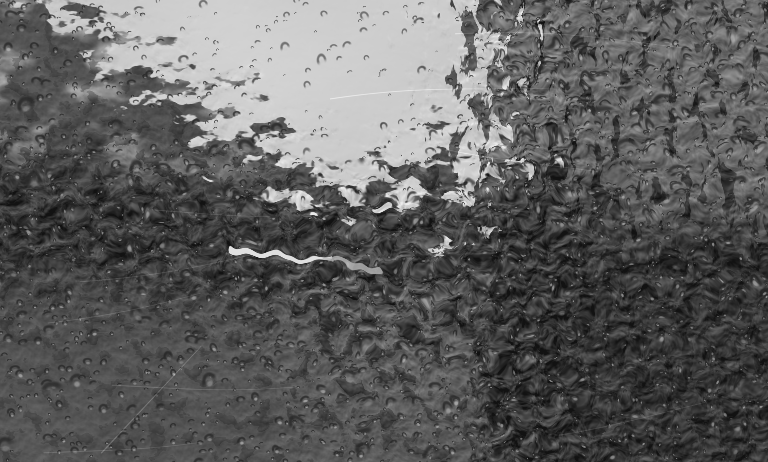
Reproduce this texture procedurally as a Shadertoy shader.

```glsl
// Rain-wet scratched dark glass with a pale glare, broken reflections and droplets, in greys.

const float BLACK = 0.14;
const float DARK = 0.23;
const float MID = 0.33;
const float GREY = 0.42;
const float VEIL = 0.61;
const float GLARE = 0.80;
const float GLARE_FLOOR = 0.59;    // lowest height of the glare
const float GLARE_RIGHT = 1.06;    // right end of the glare
const float WARP = 0.022;          // bending by the water film
const float RELIEF = 0.55;         // shading of the water film
const int FAINT_SCRATCHES = 9;
const vec2 LIGHT_DIR = vec2(-0.35, 0.94);

vec3 hash3(vec2 p) {
    vec3 q = fract(vec3(p.xyx) * vec3(0.1031, 0.1030, 0.0973));
    q += dot(q, q.yxz + 33.33);
    return fract((q.xxy + q.yzz) * q.zyx);
}

float corner(vec2 cell, vec2 offset) {
    float angle = 6.2832 * hash3(cell).x;
    return dot(vec2(cos(angle), sin(angle)), offset);
}

float gradientNoise(vec2 p) {
    vec2 i = floor(p), f = fract(p);
    vec2 u = f * f * f * (f * (f * 6.0 - 15.0) + 10.0);
    vec2 e = vec2(1.0, 0.0);
    return mix(mix(corner(i, f), corner(i + e, f - e), u.x),
               mix(corner(i + e.yx, f - e.yx), corner(i + 1.0, f - 1.0), u.x), u.y);
}

float fbm(vec2 p) {
    float sum = 0.0, gain = 0.65;
    for (int i = 0; i < 4; i++) {
        sum += gain * gradientNoise(p);
        p = mat2(1.6, 1.2, -1.2, 1.6) * p + 17.3;
        gain *= 0.55;
    }
    return sum;
}

float bell(vec2 v) { return exp(-dot(v, v)); }

// x: dark upper crescents, y: bright glints
vec2 droplets(vec2 p, float cells, float density) {
    vec2 g = p * cells, marks = vec2(0.0);
    for (int j = -1; j <= 1; j++)
    for (int i = -1; i <= 1; i++) {
        vec2 cell = floor(g) + vec2(i, j);
        vec3 h = hash3(cell + cells * 3.0);
        vec3 k = hash3(cell + cells * 7.0 + 41.0);
        float radius = mix(0.17, 0.42, k.x * k.x);
        vec2 v = (g - cell - 0.15 - 0.7 * h.xy) / radius;
        v.x *= mix(0.7, 1.2, k.y);
        float d = length(v);
        float facing = dot(v, LIGHT_DIR) / max(d, 0.001) + k.z - 0.5;
        float rim = smoothstep(0.42, 0.05, abs(d - 0.75)) * smoothstep(-0.6, 0.4, facing);
        float glint = smoothstep(0.5, 0.15, length((v - vec2(0.1, -0.3)) * vec2(0.8, 1.1)));
        marks = max(marks, step(h.z, density) * vec2(rim, glint * k.y));
    }
    return marks;
}

// line from a to b, thinning towards b
float scratch(vec2 p, vec2 a, vec2 b, float width) {
    vec2 ab = b - a;
    float t = clamp(dot(p - a, ab) / dot(ab, ab), 0.0, 1.0);
    float w = width * (1.0 - 0.7 * t);
    return smoothstep(w + 0.0016, w - 0.0008, length(p - a - ab * t));
}

void mainImage(out vec4 fragColor, in vec2 fragCoord) {
    vec2 p = fragCoord / iResolution.y;

    // regions: right side, upper part, rough band on the left
    float right = smoothstep(0.98, 1.16, p.x + 0.1 * gradientNoise(p * 5.0));
    float upper = smoothstep(0.42, 0.68, p.y + 0.15 * gradientNoise(p * 4.0 + 9.0));
    float band = bell(vec2(0.0, (p.y - 0.53 + 0.08 * p.x) / 0.16)) * (1.0 - right);
    float column = bell(vec2((p.x - 1.12) / 0.1, 0.0));
    float centre = bell((p - vec2(0.85, 0.27)) / vec2(0.28, 0.3));
    float rough = clamp(0.25 + 0.7 * band + 0.5 * right + 0.5 * column + 0.4 * centre, 0.0, 1.0);

    // water film bends what lies behind it
    vec2 bend = vec2(gradientNoise(p * 24.0), gradientNoise(p * 24.0 + 51.0));
    vec2 q = p + WARP * rough * bend;
    float film = fbm(q * vec2(22.0, 28.0));
    float slope = film - fbm((q + 0.007 * LIGHT_DIR) * vec2(22.0, 28.0));
    float streaks = fbm(q * vec2(32.0, 15.0) + 5.0);
    float breakup = fbm(q * vec2(10.0, 20.0) + 23.0);

    // broad greys
    float tone = MID + 0.04 * gradientNoise(p * 6.0);
    tone = mix(tone, DARK, 0.75 * band);
    tone = mix(tone, GREY, 0.65 * centre);
    tone = mix(tone, mix(DARK, GREY, upper), right);

    // soft veil of light at the upper left
    float veilArea = smoothstep(0.58, 0.78, p.y + 0.1 * p.x) * smoothstep(0.75, 0.4, p.x);
    float veil = smoothstep(-0.06, 0.17, fbm(q * vec2(5.0, 9.0) + 3.0) + 0.25 * (p.y - 0.74));
    tone = mix(tone, VEIL + 0.3 * breakup, veilArea * veil);

    // dark reflections in ripples
    float ripple = mix(film, streaks, max(right, column));
    float darkness = smoothstep(0.02, 0.13, ripple - 0.13 + 0.17 * rough - 0.1 * right * upper);
    tone = mix(tone, BLACK, darkness * clamp(0.15 + 0.75 * rough, 0.0, 0.8));

    // glare with torn edges
    float floorLine = max(1.07 - 0.7 * p.x, GLARE_FLOOR);
    float inside = min(q.y - floorLine + 0.4 * breakup + 0.06 * film,
                       GLARE_RIGHT - q.x + 0.36 * streaks);
    float glare = smoothstep(-0.012, 0.022, inside);
    tone = mix(tone, GLARE + 0.05 * gradientNoise(p * 3.0), glare);

    // relief and droplets
    float calm = glare * smoothstep(0.03, 0.16, inside);
    tone += RELIEF * slope * rough * (1.0 - 0.9 * calm);
    float density = mix(0.2 + 0.5 * rough, 0.17, calm);
    vec2 drops = max(droplets(q, 21.0, density * 0.55),
                     max(droplets(q + 3.7, 34.0, density), droplets(q + 8.1, 52.0, density * 0.7)));
    tone = mix(tone, mix(BLACK, GREY, 0.6 * calm), 0.72 * drops.x);
    tone = mix(tone, 0.76, 0.65 * drops.y * (1.0 - 0.5 * calm));

    // scratches
    for (int i = 0; i < FAINT_SCRATCHES; i++) {
        vec3 h = hash3(vec2(float(i) * 5.3, 71.0));
        vec2 start = vec2(h.x * 1.3, fract(float(i) * 0.618 + 0.07));
        vec2 end = start + vec2(0.25 + 0.35 * h.y, 0.16 * (h.z - 0.6));
        vec2 curved = p + vec2(0.0, 0.012 * sin(p.x * 7.0 + h.z * 6.0));
        tone += 0.1 * scratch(curved, start, end, 0.0008);
    }
    tone += 0.15 * scratch(p, vec2(0.22, 0.02), vec2(0.435, 0.25), 0.001);
    tone = mix(tone, 0.88, scratch(q, vec2(0.5, 0.458), vec2(0.72, 0.436), 0.008));
    tone = mix(tone, 0.72, 0.8 * scratch(q, vec2(0.82, 0.412), vec2(0.7, 0.438), 0.007));

    fragColor = vec4(vec3(clamp(tone, 0.07, 0.92)), 1.0);
}
```
